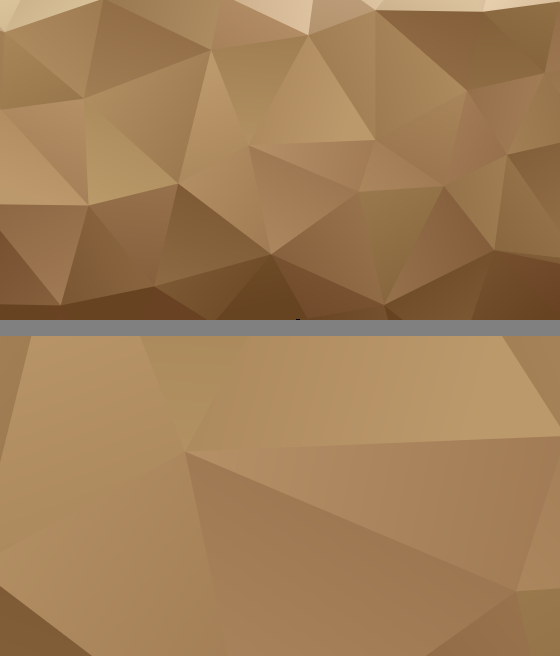
Top, the full canvas; bottom, a detail of the centre.
Write a WebGL 1 fragment shader that draws this background.

```glsl
precision highp float;
// Low-poly backdrop of tan and brown triangles, pale along the top edge.

uniform vec2 u_resolution;

// Tilt of the mesh, about 14 degrees counterclockwise.
const mat2 TILT = mat2(0.969, 0.247, -0.247, 0.969);
const vec2 CELL = vec2(0.305, 0.28);
const vec2 PIVOT = vec2(0.16, 0.1);

float hash(vec2 p) {
  return fract(sin(dot(p, vec2(127.1, 311.7))) * 43758.545);
}

float cross2(vec2 a, vec2 b) {
  return a.x * b.y - a.y * b.x;
}

// Mesh point of a staggered, jittered, tilted grid, in units of canvas height.
vec2 meshPoint(vec2 id) {
  vec2 jitter = vec2(hash(id + 3.7), hash(id + 19.3)) - 0.5;
  vec2 g = id + 0.64 * jitter;
  g.x += 0.5 * mod(id.y, 2.0);
  return PIVOT + TILT * (g * CELL);
}

// Signed distance to the line a-b, positive on its left.
float edgeDistance(vec2 p, vec2 a, vec2 b) {
  return cross2(b - a, p - a) / length(b - a);
}

// Colour of one facet: tone follows its centre, with a soft slope across it.
vec3 facetColor(vec2 p, vec2 center, vec2 seed) {
  float x = center.x * u_resolution.y / u_resolution.x;
  float chance = hash(seed + 5.1);
  float angle = 6.2832 * hash(seed + 8.6);
  float slope = dot(p - center, vec2(cos(angle), sin(angle)));

  float tone = 1.02 * smoothstep(-0.02, 0.5, center.y);
  tone -= 0.22 * smoothstep(0.65, 0.9, center.y);
  tone -= 0.3 * smoothstep(0.6, 0.9, x) * smoothstep(0.1, 0.4, center.y);
  tone += 0.34 * (chance - 0.5) + 0.75 * slope;
  vec3 color = mix(vec3(0.42, 0.275, 0.145), vec3(0.685, 0.545, 0.375),
                   clamp(tone, -0.05, 1.2));

  // Pale facets at the top, some creamier than others.
  float pale = smoothstep(0.93, 1.03, center.y) * (0.65 + 0.35 * chance);
  color = mix(color, vec3(0.91, 0.82, 0.68), clamp(pale + slope * pale, 0.0, 1.0));

  // Slight drift between rosy and olive browns.
  return color + (hash(seed + 2.9) - 0.5) * vec3(0.01, -0.01, 0.015);
}

// Facet colour weighted by its antialiased coverage.
vec4 facet(vec2 p, vec2 a, vec2 b, vec2 c, vec2 seed) {
  float inside = min(edgeDistance(p, a, b),
                     min(edgeDistance(p, b, c), edgeDistance(p, c, a)));
  float cover = clamp(0.5 + inside * u_resolution.y, 0.0, 1.0);
  return vec4(facetColor(p, (a + b + c) / 3.0, seed), 1.0) * cover;
}

void main() {
  vec2 p = gl_FragCoord.xy / u_resolution.y;
  vec2 home = floor(((p - PIVOT) * TILT) / CELL);
  vec4 sum = vec4(0.0);

  for (int j = -1; j <= 1; j++) {
    for (int i = -2; i <= 1; i++) {
      vec2 id = home + vec2(float(i), float(j));
      vec2 a = meshPoint(id);
      vec2 b = meshPoint(id + vec2(1.0, 0.0));
      vec2 c = meshPoint(id + vec2(1.0, 1.0));
      vec2 d = meshPoint(id + vec2(0.0, 1.0));

      // Split each quad along its shorter diagonal that stays inside.
      bool acInside = cross2(c - a, b - a) < 0.0 && cross2(c - a, d - a) > 0.0;
      bool bdInside = cross2(d - b, c - b) < 0.0 && cross2(d - b, a - b) > 0.0;
      bool splitAC = acInside && (!bdInside || distance(a, c) < distance(b, d));
      if (splitAC) {
        sum += facet(p, a, b, c, id) + facet(p, a, c, d, id + 0.37);
      } else {
        sum += facet(p, a, b, d, id) + facet(p, b, c, d, id + 0.37);
      }
    }
  }

  gl_FragColor = vec4(sum.rgb / max(sum.a, 0.001), 1.0);
}
```
